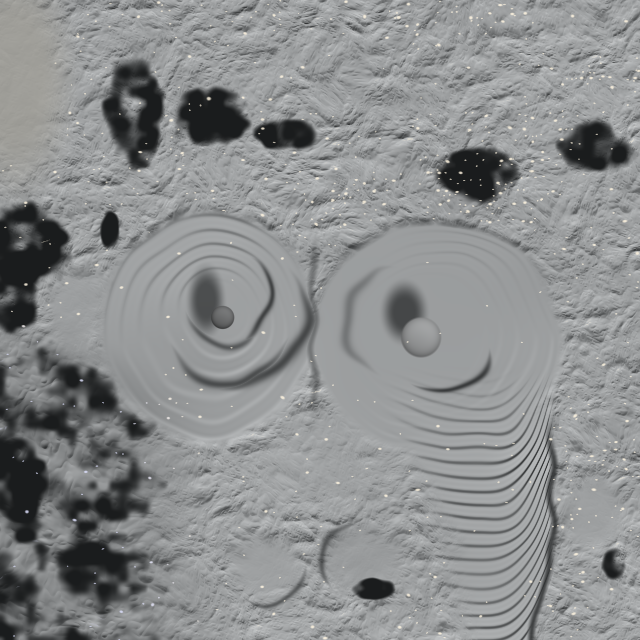
Reproduce this texture procedurally as a WebGL 2 fragment shader.

```glsl
#version 300 es
precision highp float;
uniform vec2 u_resolution;
out vec4 fragColor;

const vec3 SHADOW = vec3(.045, .052, .055), MUD = vec3(.99, 1, 1.005), GLINT = vec3(1, .96, .88);
const vec4 BANK = vec4(.02, .88, .09, .18);

// Ellipses: centre, then radii
const vec4 PITS[11] = vec4[11](
  vec4(.33, .82, .08, .065), vec4(.21, .82, .06, .13), vec4(.45, .79, .07, .035),
  vec4(.04, .62, .1, .1), vec4(.02, .53, .06, .08), vec4(.03, .25, .07, .1),
  vec4(.172, .64, .022, .04), vec4(.75, .73, .09, .06), vec4(.93, .77, .08, .055),
  vec4(.96, .12, .03, .035), vec4(.585, .08, .05, .022));
const vec4 SMOOTH[5] = vec4[5](BANK, vec4(.118, .52, .05, .075), vec4(.418, .115, .06, .055),
  vec4(.565, .13, .07, .06), vec4(.93, .2, .05, .07));
const vec4 RIMS[8] = vec4[8](
  vec4(.36, .535, .062, .072), vec4(.355, .525, .065, .066), vec4(.35, .51, .13, .115),
  vec4(.355, .5, .1, .098), vec4(.645, .495, .105, .09), vec4(.69, .445, .075, .055),
  vec4(.418, .11, .06, .055), vec4(.565, .12, .065, .06));
// Rim facing angle and strength
const vec2 AIMS[8] = vec2[8](vec2(-.2, .8), vec2(-1.8, .6), vec2(-.6, .75), vec2(-1.5, .7),
  vec2(3, .35), vec2(-1.1, .85), vec2(-1.1, .6), vec2(2.8, .6));

float hash(vec2 p) {
  vec3 q = fract(p.xyx * .1031);
  q += dot(q, q.yzx + 33.3);
  return fract((q.x + q.y) * q.z);
}

float noise(vec2 p) {
  vec2 i = floor(p), f = fract(p);
  f = f * f * (3. - 2. * f);
  return mix(mix(hash(i), hash(i + vec2(1, 0)), f.x),
             mix(hash(i + vec2(0, 1)), hash(i + 1.), f.x), f.y);
}

float billow(vec2 p) {
  float sum = 0., amp = .5;
  for (int i = 0; i < 4; i++) {
    float n = 2. * noise(p) - 1.;
    sum += amp * sqrt(n * n + .01);
    p = mat2(1.6, 1.2, -1.2, 1.6) * p + 5.3;
    amp *= .46;
  }
  return sum;
}

vec2 wobble(vec2 p, float scale) { return vec2(noise(p * scale), noise(p * scale + 9.)) - .5; }

// Soft ellipse: 1 inside, 0 outside
float spot(vec2 p, vec4 e) { return 1. - smoothstep(.45, 1.25, length((p - e.xy) / e.zw)); }

// Part of an elliptical rim that faces one direction
float rim(vec2 p, vec4 e, float angle) {
  vec2 q = (p - e.xy) / e.zw;
  float r = length(q);
  float side = smoothstep(.3, .95, dot(q / max(r, .001), vec2(cos(angle), sin(angle))));
  float d = (r - 1.) / (.06 * (.3 + side));
  return side * exp(-d * d);
}

// Elliptical radius whose centre drifts outward
float poolRadius(vec2 p, vec2 inner, vec4 e) {
  vec2 c = mix(inner, e.xy, smoothstep(0., 1., length((p - e.xy) / e.zw)));
  return length((p - c) / e.zw) + .07 * (noise(p * 15.) - .5);
}

float leftPool(vec2 p) { return poolRadius(p, vec2(.352, .525), vec4(.328, .49, .168, .178)); }
float rightPool(vec2 p) { return poolRadius(p, vec2(.65, .49), vec4(.68, .475, .195, .182)); }
float inside(float r) { return 1. - smoothstep(.95, 1.06, r); }
float fold(float phase) { return sin(phase + .6 * sin(phase)); }
float fanEdge(float y) { return .827 + .035 * smoothstep(0., .12, y); }

float fanMask(vec2 p) {
  float left = p.x - .735 + .33 * p.y - .03 * noise(p * 18.);
  return smoothstep(-.04, .03, left) * smoothstep(-.006, .006, fanEdge(p.y) - p.x) * smoothstep(-.43, -.33, -p.y);
}

float lumpMask(vec2 p) {
  return smoothstep(-.38, -.2, -p.x - .12 * p.y) * smoothstep(-.53, -.44, -p.y - .5 * max(p.x - .06, 0.));
}

float height(vec2 p) {
  vec2 w = p + .025 * wobble(p, 17.);
  float h = mix(.021 * billow(w * 29.), .048 * billow(w * 13.), lumpMask(p));
  float flatness = .65 * spot(p, vec4(.52, .28, .15, .09));
  for (int i = 0; i < 5; i++) flatness = max(flatness, spot(p, SMOOTH[i]));
  h *= 1. - .85 * flatness;
  float a = leftPool(p), b = rightPool(p), vary = .3 + noise(p * 11.);
  float ringsA = .0014 * fold(a * 46.) * smoothstep(.2, .5, a);
  float ringsB = .0011 * fold(b * 62.) * smoothstep(.45, .75, b) * smoothstep(.4, .63, p.x - .3 * p.y);
  h = mix(h, ringsB * vary, inside(b));
  h = mix(h, ringsA * vary, inside(a) * smoothstep(-.496, -.484, -p.x));
  float x = p.x - .755, rise = max(x, 0.);
  float sweep = p.y - 1.5 * x * x - 90. * rise * rise * rise + .012 * noise(p * 16.);
  return mix(h, .0026 * fold(sweep * 290.) * vary, fanMask(p));
}

float sparkles(vec2 p, float cells, float density) {
  vec2 g = p * cells, id = floor(g);
  vec2 o = .3 + .4 * vec2(hash(id), hash(id + 7.));
  float r = length((fract(g) - o) * vec2(1, 1.4));
  return step(1. - density, hash(id + 31.)) * (1. - smoothstep(.06, .27, r));
}

vec3 ball(vec3 col, vec2 p, vec3 b, float tone) {
  vec2 q = (p - b.xy) / b.z;
  float r = length(q), lit = tone + .1 * dot(q, vec2(.4, .8)) - .16 * pow(min(r, 1.), 5.);
  return mix(col, MUD * lit, 1. - smoothstep(.93, 1.07, r));
}

void main() {
  vec2 p = gl_FragCoord.xy / u_resolution, e = vec2(.0014, 0), w = p + .012 * wobble(p, 22.);
  vec2 slope = (vec2(height(p + e), height(p + e.yx)) - height(p)) / e.x;
  float lit = dot(slope, vec2(.25, -.97)), lumps = lumpMask(p), bank = spot(p, BANK);
  float calm = max(max(inside(leftPool(p)), inside(rightPool(p))), fanMask(p));

  // Relief and deep pits
  float tone = .58 + .04 * noise(p * 7.) - .09 * lumps;
  tone += .13 * clamp(lit, -1.5, 1.) + .16 * clamp(lit + .15, -1.5, 0.);
  float pit = .8 * lumps, dark = 0.;
  for (int i = 0; i < 11; i++) pit = max(pit, spot(p, PITS[i]));
  float grain = .33 * noise(p * 24. + 3.) + .22 * noise(p * 62.);
  pit = smoothstep(.7, .92, .65 * pit + grain) * smoothstep(0., .3, pit);
  tone = mix(tone, .06, pit * (1. - calm));

  // Crater rims, hollows and seams
  for (int i = 0; i < 8; i++) dark = max(dark, AIMS[i].y * rim(w, RIMS[i], AIMS[i].x));
  dark = max(dark, .7 * spot(p, vec4(.322, .53, .027, .052)));
  dark = max(dark, .75 * spot(p, vec4(.632, .512, .033, .045)));
  float seam = smoothstep(-.009, 0., -abs(w.x - .489)) * smoothstep(-.15, -.1, -abs(p.y - .49));
  float fanLine = smoothstep(-.01, 0., -abs(w.x - fanEdge(p.y))) * smoothstep(-.38, -.28, -p.y);
  dark = max(dark, max(.4 * seam, .8 * fanLine));
  vec3 col = mix(SHADOW, MUD, clamp(mix(tone, .12, dark), 0., .8));
  col *= mix(vec3(1), vec3(1.02, 1, .96), bank);
  col = ball(col, p, vec3(.348, .504, .018), .43);
  col = ball(col, p, vec3(.658, .473, .031), .6);

  // Wet glints gathered in clusters
  float wet = max(smoothstep(.6, .7, p.y) * smoothstep(.15, .4, p.x), .5 * smoothstep(.78, .92, p.x));
  float density = .03 + .22 * wet * smoothstep(.45, .8, noise(p * 9. + 2.));
  density = mix(density, .015 + .08 * spot(p, vec4(.28, .38, .06, .05)), calm) * (1. - bank);
  float glint = max(sparkles(w, 62., density), .8 * sparkles(w + .3, 105., density));
  glint = max(glint, .5 * smoothstep(1., 1.7, lit) * (1. - calm));
  col = mix(col, mix(GLINT, vec3(.86, .87, .98), lumps), .85 * glint);
  fragColor = vec4(col, 1);
}
```
